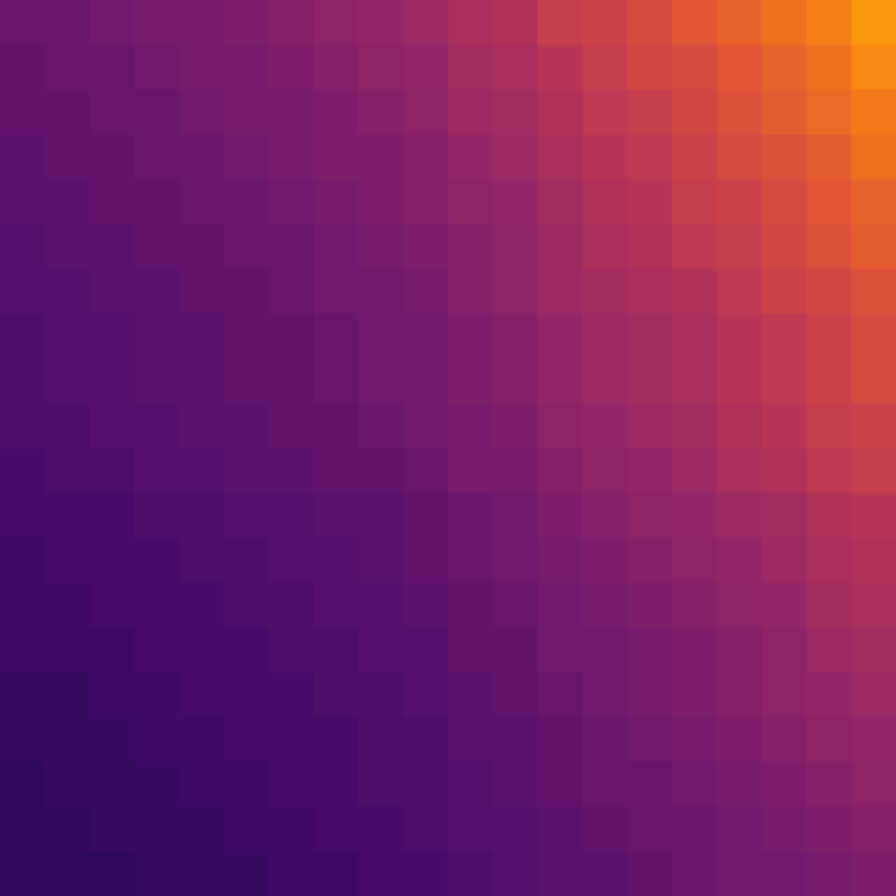
Give the GLSL for this background, as a three.js fragment shader.

```glsl
// A 20 by 20 heat map grid, rising from deep violet at lower left to amber at upper right.
varying vec2 vUv;

const float CELLS = 20.0;
const float EDGE_SOFTNESS = 0.02;   // in cells
const float HEAT_STEP = 0.0175;     // spacing of the heat levels
const float BASE_HEAT = 0.155;
const vec2 GROWTH = vec2(0.83, 0.64);
const float CROSS_GROWTH = 0.125;
const float SAG = 0.2;
const float TOP_SAG = 0.1;

const vec3 INDIGO  = vec3(0.094, 0.039, 0.294);
const vec3 VIOLET  = vec3(0.259, 0.039, 0.408);
const vec3 PURPLE  = vec3(0.416, 0.090, 0.431);
const vec3 MAGENTA = vec3(0.576, 0.149, 0.404);
const vec3 CRIMSON = vec3(0.737, 0.216, 0.329);
const vec3 CORAL   = vec3(0.867, 0.318, 0.227);
const vec3 ORANGE  = vec3(0.953, 0.471, 0.098);
const vec3 AMBER   = vec3(0.988, 0.647, 0.039);

// Piecewise linear palette with one stop per 0.1 of heat
vec3 heatColor(float heat) {
  float s = heat * 10.0 - 1.0;
  vec3 color = mix(INDIGO, VIOLET, clamp(s, 0.0, 1.0));
  color = mix(color, PURPLE, clamp(s - 1.0, 0.0, 1.0));
  color = mix(color, MAGENTA, clamp(s - 2.0, 0.0, 1.0));
  color = mix(color, CRIMSON, clamp(s - 3.0, 0.0, 1.0));
  color = mix(color, CORAL, clamp(s - 4.0, 0.0, 1.0));
  color = mix(color, ORANGE, clamp(s - 5.0, 0.0, 1.0));
  return mix(color, AMBER, clamp(s - 6.0, 0.0, 1.0));
}

// Uneven sample positions: two wider column steps, one repeated row
vec2 samplePosition(vec2 cell) {
  float x = cell.x + 0.8 * step(9.5, cell.x) + 0.8 * step(11.5, cell.x);
  float y = cell.y + 0.7 * step(8.5, cell.y) - step(11.5, cell.y);
  return vec2(x / 20.6, y / 18.7);
}

// Exponential heat field, rounded to discrete levels
vec3 cellColor(vec2 cell) {
  vec2 p = samplePosition(clamp(cell, 0.0, CELLS - 1.0));
  float sag = (SAG + TOP_SAG * p.y) * p.x * (1.0 - p.x);
  float heat = BASE_HEAT * exp(dot(GROWTH, p) + CROSS_GROWTH * p.x * p.y - sag);
  return heatColor(floor(heat / HEAT_STEP + 0.5) * HEAT_STEP);
}

void main() {
  // Blend neighbouring cells across a narrow seam
  vec2 grid = vUv * CELLS - 0.5;
  vec2 cell = floor(grid);
  vec2 blend = smoothstep(0.5 - EDGE_SOFTNESS, 0.5 + EDGE_SOFTNESS, grid - cell);
  vec3 lower = mix(cellColor(cell), cellColor(cell + vec2(1.0, 0.0)), blend.x);
  vec3 upper = mix(cellColor(cell + vec2(0.0, 1.0)), cellColor(cell + 1.0), blend.x);
  gl_FragColor = vec4(mix(lower, upper, blend.y), 1.0);
}
```
